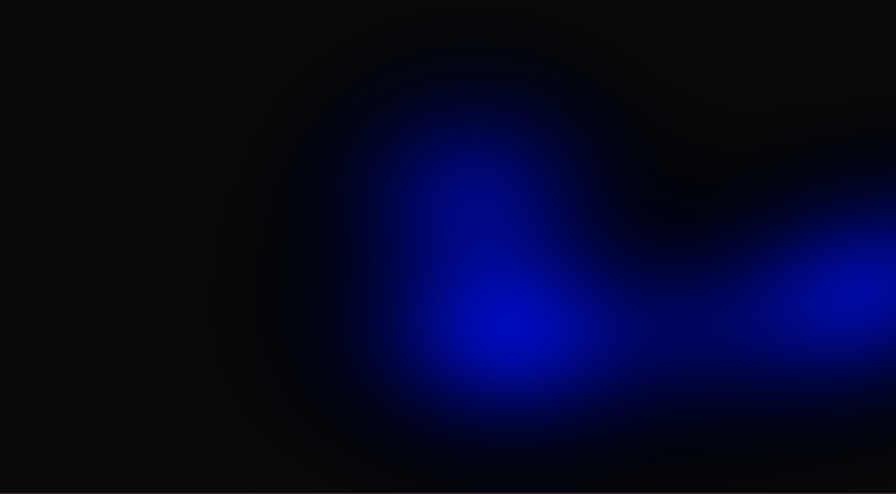
Give the GLSL for this background, as a Shadertoy shader.

```glsl
// Soft blue glows with dark halos on a near-black backdrop.

#define BACKDROP   vec3(0.039, 0.040, 0.040)
#define GLOW_TINT  vec3(0.0, 0.057, 1.0)
#define HALO_FADE  vec3(9.0, 6.0, 6.0)   // how fast each channel sinks into the halo
#define HALO_WIDTH 1.4                   // halo size relative to the glow
#define RIGHT_TILT 0.26                  // radians
#define RIM_HEIGHT 0.0025
#define RIM_COLOR  vec3(0.22, 0.17, 0.19)

// Elliptical Gaussian, rotated counterclockwise by tilt.
float blob(vec2 p, vec2 center, vec2 radius, float tilt) {
    float c = cos(tilt), s = sin(tilt);
    vec2 d = p - center;
    d = vec2(c * d.x + s * d.y, c * d.y - s * d.x) / radius;
    return exp(-0.5 * dot(d, d));
}

// Sum of all glows; spread widens every blob about its center.
float glowField(vec2 p, float spread) {
    float lower  = 0.68 * blob(p, vec2(1.04, 0.325), spread * vec2(0.180, 0.122), 0.0);
    float upper  = 0.45 * blob(p, vec2(0.96, 0.605), spread * vec2(0.155, 0.130), 0.0);
    float right  = 0.62 * blob(p, vec2(1.74, 0.405), spread * vec2(0.210, 0.122), RIGHT_TILT);
    float bridge = 0.12 * blob(p, vec2(1.39, 0.330), spread * vec2(0.110, 0.100), 0.0);
    return lower + upper + right + bridge;
}

void mainImage(out vec4 fragColor, in vec2 fragCoord) {
    // Height runs 0..1; width is scaled to the 512:282 layout.
    vec2 p = fragCoord / iResolution.xy * vec2(512.0 / 282.0, 1.0);

    // Backdrop, darkened around the glows
    vec3 color = BACKDROP * exp(-HALO_FADE * glowField(p, HALO_WIDTH));

    // Blue light
    color += GLOW_TINT * glowField(p, 1.0);

    // Thin pale rim along the bottom edge
    float pixel = 1.0 / iResolution.y;
    float rim = 1.0 - smoothstep(RIM_HEIGHT - 0.5 * pixel, RIM_HEIGHT + 0.5 * pixel, p.y);
    color = mix(color, RIM_COLOR, rim);

    fragColor = vec4(clamp(color, 0.0, 1.0), 1.0);
}
```
